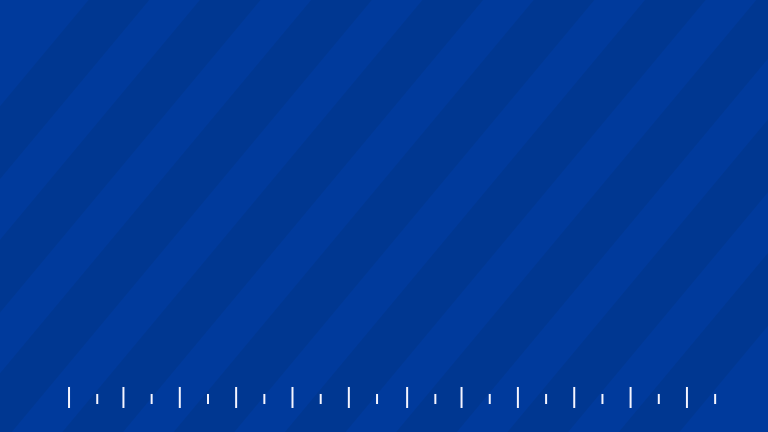
Give the GLSL for this background, as a Shadertoy shader.

```glsl
// Blue diagonal stripes with a row of alternating long and short white ticks.

// Antialiased fill of a signed distance, in units of canvas height.
float coverage(float dist) {
    return clamp(0.5 - dist * iResolution.y, 0.0, 1.0);
}

float boxDistance(vec2 p, vec2 halfSize) {
    vec2 d = abs(p) - halfSize;
    return max(d.x, d.y);
}

// Nine slanted bands centred on the canvas, leaving two corners plain.
float stripes(vec2 p, float aspect) {
    const float slope = 1.2;
    const float period = 0.2576;
    float across = (p.x - 0.5 * aspect) - (p.y - 0.5) / slope;
    float band = clamp(round(across / period), -4.0, 4.0);
    float dist = abs(across - band * period) - 0.0703;
    return coverage(dist / length(vec2(1.0, 1.0 / slope)));
}

// Twelve evenly spaced ticks; every sixth sits slightly to the right.
float tickRow(vec2 p, float startX, float centerY, float halfHeight) {
    const float spacing = 0.13044;
    float index = clamp(round((p.x - startX) / spacing), 0.0, 11.0);
    float nudge = mod(index, 6.0) < 0.5 ? 0.0045 : 0.0;
    vec2 center = vec2(startX + index * spacing + nudge, centerY);
    return coverage(boxDistance(p - center, vec2(0.0023, halfHeight)));
}

void mainImage(out vec4 fragColor, in vec2 fragCoord) {
    vec2 p = fragCoord / iResolution.y;
    float aspect = iResolution.x / iResolution.y;

    // Striped ground
    vec3 lightBlue = vec3(0.0, 0.227, 0.612);
    vec3 darkBlue = vec3(0.0, 0.216, 0.569);
    vec3 color = mix(lightBlue, darkBlue, stripes(p, aspect));

    // Long and short ticks, laid out in proportion to the canvas width
    vec2 q = vec2(p.x * 1.77778 / aspect, p.y);
    float ticks = max(tickRow(q, 0.1553, 0.0799, 0.0243),
                      tickRow(q, 0.2206, 0.0764, 0.0116));
    color = mix(color, vec3(0.96, 0.96, 1.0), ticks);

    fragColor = vec4(color, 1.0);
}
```
